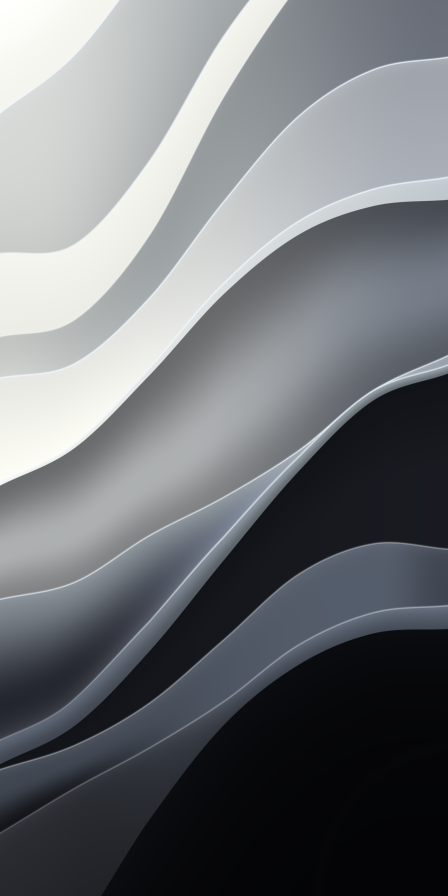
Reproduce this background procedurally as a Shadertoy shader.

```glsl
#define IVORY vec3(0.96, 0.96, 0.935)
#define SILVER vec3(0.80, 0.81, 0.80)
#define STEEL vec3(0.62, 0.64, 0.65)
#define SLATE vec3(0.30, 0.33, 0.38)
#define INK vec3(0.075, 0.08, 0.10)
#define BLACK vec3(0.015, 0.016, 0.022)
#define LINE_WIDTH 0.0011
#define HALO_WIDTH 0.007
#define HALO_LEVEL 0.22

// Signed distance below a smooth ridge with seven evenly spaced heights
float ridge(vec2 uv, vec4 a, vec3 b) {
    float h[9] = float[9](2.0 * a.x - a.y, a.x, a.y, a.z, a.w,
                          b.x, b.y, b.z, 2.0 * b.z - b.y);
    float s = clamp(uv.x, 0.0, 1.0) * 6.0;
    int i = min(int(s), 5);
    float t = s - float(i);
    float c1 = 0.5 * (h[i + 2] - h[i]);
    float c2 = h[i] - 2.5 * h[i + 1] + 2.0 * h[i + 2] - 0.5 * h[i + 3];
    float c3 = 0.5 * (h[i + 3] - h[i]) + 1.5 * (h[i + 1] - h[i + 2]);
    float height = h[i + 1] + t * (c1 + t * (c2 + t * c3));
    float slope = 6.0 * (c1 + t * (2.0 * c2 + 3.0 * t * c3));
    slope *= iResolution.y / iResolution.x;
    return (height - uv.y) / sqrt(1.0 + slope * slope);
}

// Relative depth between an upper and a lower ridge
float depth(float upper, float lower) {
    return clamp(upper / max(upper - lower, 0.002), 0.0, 1.0);
}

// Covers everything below an edge and lights its rim
void sheet(inout vec3 col, float d, vec3 fill, float light) {
    float aa = 0.75 / iResolution.y;
    float cover = smoothstep(-aa, aa, d);
    float line = exp(-d * d / (LINE_WIDTH * LINE_WIDTH));
    float halo = HALO_LEVEL * exp(-max(d, 0.0) / HALO_WIDTH) * cover;
    col = mix(col, fill, cover);
    col += (vec3(0.94, 0.97, 1.0) - col) * light * max(line, halo);
}

void mainImage(out vec4 fragColor, in vec2 fragCoord) {
    vec2 uv = fragCoord / iResolution.xy;
    float x = uv.x;

    // Ridges from top to bottom
    float corner = ridge(uv, vec4(0.874, 0.939, 1.046, 1.156), vec3(1.267, 1.378, 1.488));
    float ribbon = ridge(uv, vec4(0.717, 0.727, 0.820, 0.960), vec3(1.065, 1.156, 1.247));
    float fold = ridge(uv, vec4(0.624, 0.643, 0.737, 0.892), vec3(1.017, 1.117, 1.208));
    float swell = ridge(uv, vec4(0.578, 0.594, 0.667, 0.775), vec3(0.870, 0.922, 0.936));
    float hollow = ridge(uv, vec4(0.458, 0.500, 0.581, 0.672), vec3(0.738, 0.770, 0.777));
    float pleat = ridge(uv, vec4(0.331, 0.350, 0.402, 0.445), vec3(0.497, 0.564, 0.603));
    float crest = ridge(uv, vec4(0.147, 0.190, 0.273, 0.375), vec3(0.474, 0.553, 0.583));
    float wave = ridge(uv, vec4(0.141, 0.168, 0.215, 0.286), vec3(0.359, 0.393, 0.387));
    float hem = ridge(uv, vec4(0.070, 0.120, 0.165, 0.217), vec3(0.280, 0.316, 0.324));
    float abyss = ridge(uv, vec4(-0.120, -0.042, 0.085, 0.191), vec3(0.258, 0.293, 0.298));

    // Pale sheets
    vec3 col = mix(vec3(1.0, 1.0, 0.99), IVORY, smoothstep(-0.1, 0.0, corner));
    float v = depth(corner, ribbon);
    vec3 fill = mix(SILVER * 1.05, STEEL * 1.06, smoothstep(0.05, 0.6, x));
    sheet(col, corner, fill * (1.0 - 0.07 * v * v), 0.8);

    v = depth(ribbon, fold);
    sheet(col, ribbon, IVORY * mix(1.0, 0.965, v), 0.6);

    fill = mix(SILVER * 0.97, STEEL * 0.97, smoothstep(0.0, 0.42, x));
    fill = mix(fill, vec3(0.40, 0.42, 0.46), smoothstep(0.4, 1.0, x));
    v = depth(fold, swell);
    sheet(col, fold, fill * mix(0.96, 1.05, v), 0.35);

    v = depth(swell, hollow);
    fill = mix(IVORY * 0.98, vec3(0.64, 0.66, 0.69), smoothstep(0.15, 0.95, x));
    sheet(col, swell, fill * mix(0.96, 1.06, v), 0.8);
    float rim = mix(0.003, 0.025, x * x);
    fill = mix(IVORY, vec3(0.75, 0.78, 0.80), x);
    sheet(col, hollow + rim, fill, 0.8);

    // Satin hollow with a soft diagonal sheen
    v = depth(hollow, pleat);
    float sheen = smoothstep(0.0, 0.55, v) * (1.0 - 0.65 * smoothstep(0.6, 1.0, v));
    fill = mix(vec3(0.40, 0.405, 0.41), vec3(0.66, 0.67, 0.675), sheen);
    fill *= mix(vec3(1.03), vec3(0.69, 0.72, 0.78), smoothstep(0.4, 1.0, x));
    sheet(col, hollow, fill, 0.0);

    // Pleat and its bright crest
    v = depth(pleat, crest);
    vec3 shade = mix(INK * 1.7, SLATE * 1.45, smoothstep(0.15, 0.65, x));
    fill = mix(vec3(0.50, 0.53, 0.56), shade, smoothstep(0.0, 0.7, v));
    sheet(col, pleat, fill, 0.65);
    rim = mix(0.024, 0.009, smoothstep(0.2, 0.8, x));
    col += 0.12 * exp(-abs(crest + rim) / 0.014) * step(0.0, pleat);
    fill = mix(SLATE * 1.15, vec3(0.53, 0.57, 0.60), smoothstep(0.1, 0.7, x));
    fill *= mix(1.0, 0.72, smoothstep(-rim, 0.0, crest));
    sheet(col, crest + rim, fill, 0.25 + 0.4 * smoothstep(0.1, 0.5, x));

    // Dark sheets
    v = depth(crest, wave);
    fill = INK * mix(0.95, 1.3, x * smoothstep(0.0, 0.6, v));
    sheet(col, crest, fill, 0.0);

    v = depth(wave, hem);
    fill = SLATE * mix(0.82, 1.1, smoothstep(0.1, 0.75, x));
    fill *= 1.0 - 0.25 * smoothstep(0.85, 1.0, x);
    fill = mix(fill, INK, smoothstep(0.35, 1.0, v) * (1.0 - smoothstep(0.05, 0.45, x)));
    sheet(col, wave, fill, 0.4);

    v = depth(hem, abyss);
    fill = mix(vec3(0.15, 0.16, 0.18), SLATE * 1.1, smoothstep(0.15, 0.8, x));
    sheet(col, hem, fill * mix(1.1, 0.8, v), mix(0.22, 0.45, x));

    // Black depth with faint rings
    fill = BLACK + INK * 0.4 * exp(-max(abyss, 0.0) / 0.07);
    float radius = length((uv - vec2(1.05, 0.0)) * vec2(iResolution.x / iResolution.y, 1.0));
    fill += 0.006 * smoothstep(0.01, 0.0, abs(radius - 0.17));
    sheet(col, abyss, fill, 0.0);

    fragColor = vec4(clamp(col, 0.0, 1.0), 1.0);
}
```
